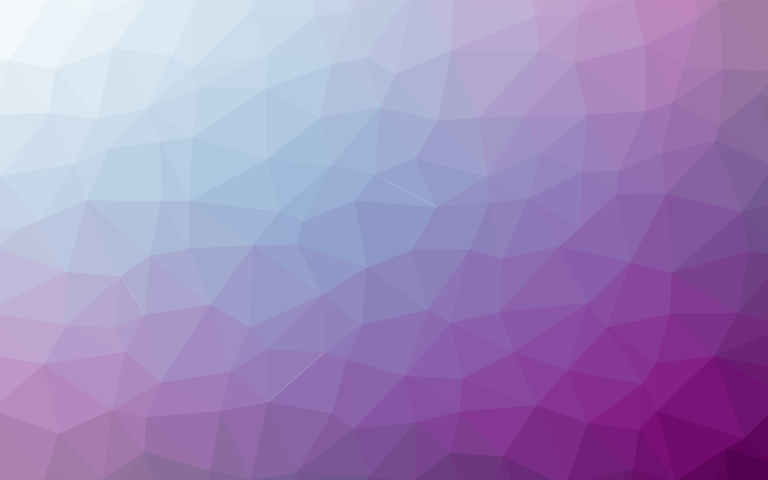
A WebGL 1 fragment shader for this background:

```glsl
precision highp float;
// Low-poly mesh: a jittered grid of vertices, each quad split into two flat
// triangles along its Delaunay diagonal. A facet's colour is the average of one
// palette ramp read left to right and top to bottom at the facet's centroid.

uniform vec2 u_resolution;

const float CELL = 0.108;          // grid spacing, in canvas heights
const float JITTER = 0.84;         // vertex scatter, below 1 cell
const vec2 GRID_SHIFT = vec2(0.45, 0.3);
const float SEAM_CHANCE = 0.05;    // share of quads with a bright diagonal
const float SEAM_WIDTH = 0.012;    // in cells
const float SEAM_ALPHA = 0.35;
const vec3 SEAM_COLOR = vec3(0.85, 0.85, 0.92);

// Palette from light to dark
const vec3 FROST  = vec3(0.969, 0.988, 0.992);
const vec3 ICE    = vec3(0.878, 0.925, 0.957);
const vec3 MIST   = vec3(0.749, 0.827, 0.902);
const vec3 SKY    = vec3(0.620, 0.737, 0.855);
const vec3 PERI   = vec3(0.549, 0.588, 0.776);
const vec3 VIOLET = vec3(0.549, 0.420, 0.694);
const vec3 PURPLE = vec3(0.533, 0.255, 0.616);
const vec3 PLUM   = vec3(0.506, 0.059, 0.486);
const vec3 NIGHT  = vec3(0.302, 0.000, 0.294);

float hash(vec2 p) {
  return fract(sin(dot(p, vec2(127.1, 311.7))) * 43758.5453);
}

float cross2(vec2 a, vec2 b) {
  return a.x * b.y - a.y * b.x;
}

vec2 vertexAt(vec2 id) {
  vec2 offset = vec2(hash(id), hash(id + 57.3)) - 0.5;
  return id + 0.5 + JITTER * offset;
}

vec3 ramp(float t) {
  float s = clamp(t, 0.0, 1.0) * 8.0;
  vec3 c = mix(FROST, ICE, clamp(s, 0.0, 1.0));
  c = mix(c, MIST,   clamp(s - 1.0, 0.0, 1.0));
  c = mix(c, SKY,    clamp(s - 2.0, 0.0, 1.0));
  c = mix(c, PERI,   clamp(s - 3.0, 0.0, 1.0));
  c = mix(c, VIOLET, clamp(s - 4.0, 0.0, 1.0));
  c = mix(c, PURPLE, clamp(s - 5.0, 0.0, 1.0));
  c = mix(c, PLUM,   clamp(s - 6.0, 0.0, 1.0));
  return mix(c, NIGHT, clamp(s - 7.0, 0.0, 1.0));
}

// Signed distance to the line a-b, positive on its left
float leftOf(vec2 p, vec2 a, vec2 b) {
  return cross2(b - a, p - a) / length(b - a);
}

float segmentDistance(vec2 p, vec2 a, vec2 b) {
  vec2 ab = b - a;
  float h = clamp(dot(p - a, ab) / dot(ab, ab), 0.0, 1.0);
  return length(p - a - ab * h);
}

// Facet colour in rgb, weighted by its coverage in alpha
vec4 facet(vec2 p, vec2 a, vec2 b, vec2 c, float pixel, vec2 toCanvas) {
  float d = min(leftOf(p, a, b), min(leftOf(p, b, c), leftOf(p, c, a)));
  float coverage = clamp(d / pixel + 0.5, 0.0, 1.0);
  vec2 uv = ((a + b + c) / 3.0 - GRID_SHIFT) * toCanvas;
  vec3 color = 0.5 * (ramp(uv.x) + ramp(1.0 - uv.y));
  return vec4(color, 1.0) * coverage;
}

void main() {
  float pixel = 1.0 / (CELL * u_resolution.y);
  vec2 toCanvas = CELL * u_resolution.y / u_resolution;
  vec2 p = gl_FragCoord.xy * pixel + GRID_SHIFT;
  vec2 base = floor(p - 0.5);
  vec4 sum = vec4(0.0);
  float seam = 0.0;

  for (int j = -1; j <= 1; j++) {
    for (int i = -1; i <= 1; i++) {
      vec2 id = base + vec2(float(i), float(j));
      vec2 a = vertexAt(id);
      vec2 b = vertexAt(id + vec2(1.0, 0.0));
      vec2 c = vertexAt(id + vec2(1.0, 1.0));
      vec2 d = vertexAt(id + vec2(0.0, 1.0));

      // Turn the quad when the angles at b and d exceed a half circle
      float sineSum = cross2(c - b, a - b) * dot(a - d, c - d)
                    + dot(c - b, a - b) * cross2(a - d, c - d);
      if (sineSum < 0.0) {
        vec2 first = a;
        a = b; b = c; c = d; d = first;
      }
      sum += facet(p, a, b, c, pixel, toCanvas);
      sum += facet(p, a, c, d, pixel, toCanvas);

      // Sparse hairline along the diagonal
      float lit = step(hash(id + 19.7), SEAM_CHANCE);
      float gap = segmentDistance(p, a, c) - 0.5 * SEAM_WIDTH;
      seam = max(seam, lit * clamp(0.5 - gap / pixel, 0.0, 1.0));
    }
  }

  vec3 color = sum.rgb / max(sum.a, 0.001);
  gl_FragColor = vec4(mix(color, SEAM_COLOR, seam * SEAM_ALPHA), 1.0);
}
```
